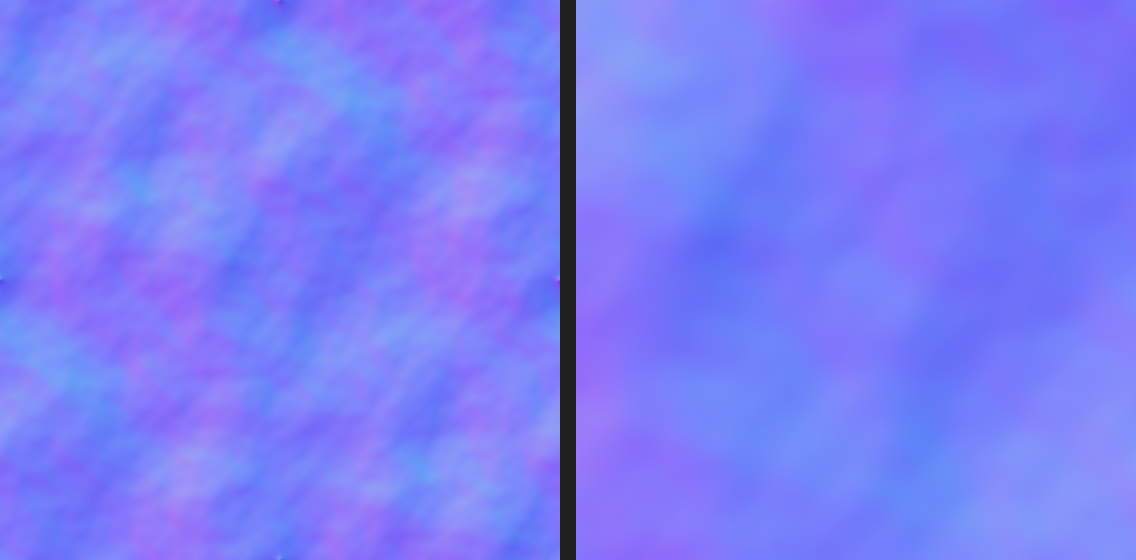
Left: the whole. Right: its middle third, enlarged.
Reproduce this texture map procedurally as a WebGL 2 fragment shader.

```glsl
#version 300 es
precision highp float;
// Tangent-space normal map (green pointing down) of soft cloud relief.

uniform vec2 u_resolution;
out vec4 fragColor;

const float BASE_CELLS   = 3.0;                 // cells per diagonal tile
const int   OCTAVES      = 4;
const float SLOPE_GAIN   = 0.62;                // slope kept by each finer octave
const vec2  STRENGTH     = vec2(-0.082, 0.086); // tilt in red and green
const float BLUE_LEVEL   = 0.985;
const float PINCH_DEPTH  = 0.055;
const float PINCH_RADIUS = 0.010;
const float CREASE_DEPTH = 0.012;
const float CREASE_WIDTH = 0.03;
const float CREASE_REACH = 0.07;
const float STEP         = 0.002;               // spacing of slope samples
const float TAU          = 6.2831853;

float hash(vec2 p) {
    vec3 q = fract(vec3(p.xyx) * 0.1031);
    q += dot(q, q.yzx + 33.33);
    return fract((q.x + q.y) * q.z);
}

// Dot product of a lattice point's random direction with the offset from it
float cornerRamp(vec2 cell, vec2 offset, float period, float seed) {
    float angle = TAU * hash(mod(cell, period) + seed);
    return dot(vec2(cos(angle), sin(angle)), offset);
}

// Gradient noise that repeats after the given number of cells
float periodicNoise(vec2 p, float period, float seed) {
    vec2 cell = floor(p), f = p - cell;
    vec2 blend = f * f * f * (f * (f * 6.0 - 15.0) + 10.0);
    vec2 e = vec2(1.0, 0.0);
    float low  = mix(cornerRamp(cell, f, period, seed),
                     cornerRamp(cell + e.xy, f - e.xy, period, seed), blend.x);
    float high = mix(cornerRamp(cell + e.yx, f - e.yx, period, seed),
                     cornerRamp(cell + e.xx, f - e.xx, period, seed), blend.x);
    return mix(low, high, blend.y);
}

float reliefHeight(vec2 uv) {
    // Diagonal axes: the tile repeats after half a canvas in both directions
    vec2 diagonal = vec2(uv.x + uv.y, uv.x - uv.y);

    // Cloud octaves, weighted by slope rather than by height
    float height = 0.0, weight = 1.0, cells = BASE_CELLS;
    for (int i = 0; i < OCTAVES; i++) {
        float seed = 17.0 + 41.0 * float(i);
        height += weight * periodicNoise(diagonal * cells, cells, seed) / cells;
        weight *= SLOPE_GAIN;
        cells *= 2.0;
    }

    // Tiny pinch at the middle of each edge, with faint creases leaving it
    vec2 fromPinch = fract(diagonal) - 0.5;
    vec2 arm = abs(vec2(fromPinch.x + fromPinch.y, fromPinch.x - fromPinch.y)) * 0.5;
    height -= PINCH_DEPTH * exp(-length(fromPinch) / PINCH_RADIUS);
    height -= CREASE_DEPTH * exp(-min(arm.x, arm.y) / CREASE_WIDTH
                                 - max(arm.x, arm.y) / CREASE_REACH);
    return height;
}

void main() {
    vec2 uv = gl_FragCoord.xy / u_resolution;

    // Central differences give the slope, the slope gives the normal
    vec2 e = vec2(STEP, 0.0);
    vec2 slope = vec2(reliefHeight(uv + e.xy) - reliefHeight(uv - e.xy),
                      reliefHeight(uv + e.yx) - reliefHeight(uv - e.yx)) / (2.0 * STEP);
    vec3 normal = normalize(vec3(slope * STRENGTH, 1.0));

    vec3 color = 0.5 + 0.5 * normal;
    color.b *= BLUE_LEVEL;
    fragColor = vec4(color, 1.0);
}
```
